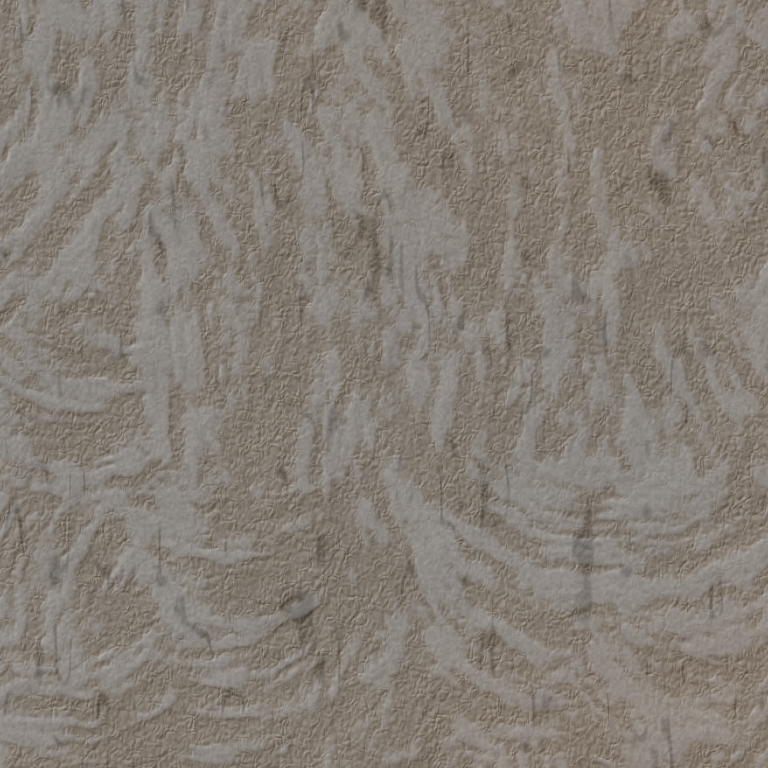
Reproduce this texture procedurally as a WebGL 1 fragment shader.

```glsl
precision highp float;
// Weathered trowelled plaster: smooth grey stroke ridges over a coarse brown grainy ground.

uniform vec2 u_resolution;

const vec3 SMOOTH_COLOR = vec3(0.556, 0.538, 0.521);
const vec3 COARSE_COLOR = vec3(0.502, 0.470, 0.432);
const vec3 WARM_TINT = vec3(0.014, 0.001, -0.010);
const vec3 SHADE_TINT = vec3(0.96, 1.0, 1.04);
const vec2 TO_LIGHT = vec2(-0.6, 0.8);
const float RELIEF_STEP = 0.002;
const float PATCHES = 5.0;

float hash(vec2 p) {
  vec3 q = fract(p.xyx * 0.1031);
  q += dot(q, q.yzx + 33.33);
  return fract((q.x + q.y) * q.z);
}

vec2 hash2(vec2 p) {
  return vec2(hash(p + 17.3), hash(p + 71.9));
}

float valueNoise(vec2 p) {
  vec2 cell = floor(p);
  vec2 f = fract(p);
  f = f * f * (3.0 - 2.0 * f);
  float low = mix(hash(cell), hash(cell + vec2(1.0, 0.0)), f.x);
  float high = mix(hash(cell + vec2(0.0, 1.0)), hash(cell + 1.0), f.x);
  return mix(low, high, f.y);
}

float signedNoise(vec2 p) {
  return valueNoise(p + 40.0) - 0.5;
}

// Distance to the nearest scattered grain.
float cellular(vec2 p) {
  vec2 cell = floor(p);
  float nearest = 4.0;
  for (int y = -1; y <= 1; y++) {
    for (int x = -1; x <= 1; x++) {
      vec2 id = cell + vec2(float(x), float(y));
      vec2 d = id + hash2(id) - p;
      nearest = min(nearest, dot(d, d));
    }
  }
  return sqrt(nearest);
}

// One trowel sweep: noise drawn out along a bent, rotated axis.
float sweep(vec2 d, float angle, float bend, float seed) {
  float c = cos(angle);
  float s = sin(angle);
  vec2 uv = vec2(c * d.x + s * d.y, c * d.y - s * d.x);
  uv.y -= bend * uv.x * uv.x;
  return signedNoise(uv * vec2(2.6, 9.0) + seed)
       + 0.65 * signedNoise(uv * vec2(5.5, 21.0) + seed + 9.0);
}

// Overlapping sweeps: mostly upright above, cupped arcs below.
float strokes(vec2 p) {
  vec2 q = p * PATCHES;
  vec2 cell = floor(q);
  float total = 0.0;
  float power = 0.0001;
  for (int y = -1; y <= 1; y++) {
    for (int x = -1; x <= 1; x++) {
      vec2 id = cell + vec2(float(x), float(y));
      vec2 rnd = hash2(id + 5.0);
      vec2 d = q - id - 0.2 - 0.6 * rnd;
      float uprightChance = mix(0.35, 0.85, smoothstep(1.0, 3.3, id.y));
      float upright = step(hash(id + 23.0), uprightChance);
      float angle = mix(0.0, 1.57, upright) + (rnd.x - 0.5) * 1.1;
      float bend = mix(0.5, 0.4 * (rnd.y - 0.5), upright);
      float weight = exp(-5.0 * dot(d, d));
      total += weight * sweep(d, angle, bend, 50.0 + 60.0 * rnd.y);
      power += weight * weight;
    }
  }
  return total / sqrt(power);
}

// Irregular grit: clumped grains of uneven height, broken by finer noise.
float grit(vec2 p) {
  vec2 jitter = vec2(signedNoise(p * 110.0), signedNoise(p * 110.0 + 57.0));
  float grain = 1.0 - cellular(p * vec2(165.0, 125.0) + 1.3 * jitter);
  float size = 0.5 + valueNoise(p * 60.0 + 7.0);
  return grain * size + 0.55 * signedNoise(p * 210.0);
}

// Returns relief height in x and the share of smooth plaster in y.
vec2 plaster(vec2 p) {
  vec2 warp = vec2(signedNoise(p * 34.0), signedNoise(p * 34.0 + 31.0));
  float stroke = strokes(p + 0.011 * warp);
  float cover = 0.45 * signedNoise(p * vec2(9.0, 3.5) + 3.0);
  float ragged = 0.34 * signedNoise(p * 110.0) + 0.26 * signedNoise(p * 48.0);
  float plate = smoothstep(-0.22, 0.28, stroke + cover + ragged);
  float height = 0.7 * plate + 1.1 * stroke + grit(p) * mix(1.0, 0.3, plate);
  return vec2(height, plate);
}

// Sparse short hairline cracks, drawn out vertically.
float cracks(vec2 p) {
  float line = abs(signedNoise(p * vec2(60.0, 14.0)));
  float sparse = smoothstep(0.62, 0.85, valueNoise(p * vec2(38.0, 24.0) + 80.0));
  return sparse * (1.0 - smoothstep(0.02, 0.12, line));
}

void main() {
  vec2 p = gl_FragCoord.xy / u_resolution;
  vec2 surface = plaster(p);
  float towardLight = plaster(p + TO_LIGHT * RELIEF_STEP).x;
  float shade = clamp(surface.x - towardLight, -0.8, 0.7);

  // Base colour, broad warm staining, then relief and fine mottling.
  vec3 color = mix(COARSE_COLOR, SMOOTH_COLOR, surface.y);
  color += WARM_TINT * smoothstep(0.35, 0.9, valueNoise(p * 2.5 + 12.0) * 0.6 + p.x * 0.4);
  color += 0.19 * shade * SHADE_TINT;
  color += 0.05 * signedNoise(p * 240.0) + 0.02 * signedNoise(p * 14.0);
  color -= 0.09 * cracks(p);
  gl_FragColor = vec4(color, 1.0);
}
```
